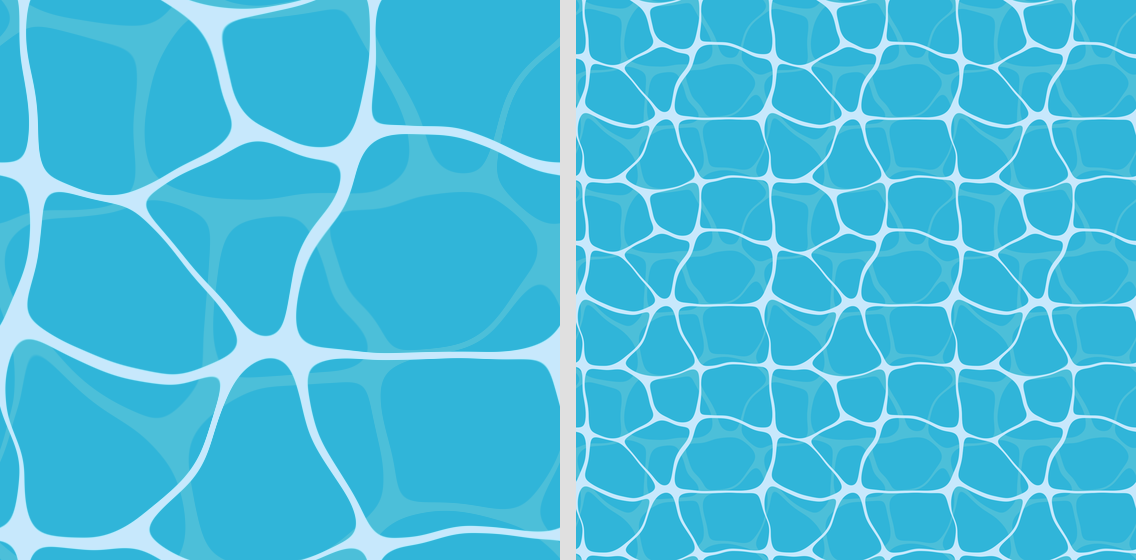
Left: one tile. Right: repeated 3 by 3.
This texture is drawn by a three.js fragment shader. Its source:

```glsl
// Seamless stylised pool water: a bright web of caustic lines over a faint, deeper one.
// Each web is the border of a wrapped, warped Voronoi pattern. A soft minimum of the
// border distances rounds the cells, so the lines swell where they meet.

varying vec2 vUv;

const vec3 WATER = vec3(0.19, 0.71, 0.85);
const vec3 DEEP_LINE = vec3(0.30, 0.75, 0.85);
const vec3 BRIGHT_LINE = vec3(0.78, 0.91, 0.99);
const vec3 BRIGHT_RIM = vec3(0.72, 0.935, 1.0);

const float CELLS = 3.0;            // Voronoi cells across the tile
const float JITTER = 0.78;          // irregularity of the cell centres
const float WARP_CELLS = 4.0;       // noise cells of the broad bends
const float WARP_AMOUNT = 0.11;
const float RIPPLE_CELLS = 7.0;     // noise cells of the smaller bends
const float RIPPLE_AMOUNT = 0.026;
const float WIDTH_CELLS = 5.0;      // noise cells of the line width

const vec2 BRIGHT_WIDTH = vec2(0.0025, 0.0105);  // least and greatest half width
const vec2 DEEP_WIDTH = vec2(0.0035, 0.0135);
const float BRIGHT_ROUNDING = 0.018;
const float DEEP_ROUNDING = 0.021;
const float BRIGHT_SEED = 17.0;
const float DEEP_SEED = 53.0;
const float EDGE = 0.0013;          // half width of the smoothed edge
const float RIM = 0.0025;           // width of the tinted rim

// Two random values per cell, repeating after the given period.
vec2 wrappedHash(vec2 cell, float period, float seed) {
  vec2 id = floor(mod(cell + 0.5, period)) + seed;
  vec3 h = fract(id.xyx * vec3(0.1031, 0.1030, 0.0973));
  h += dot(h, h.yzx + 33.33);
  return fract((h.xx + h.yz) * h.zy);
}

// Smooth two-channel value noise that wraps at the tile border.
vec2 wrappedNoise(vec2 uv, float period, float seed) {
  vec2 p = uv * period;
  vec2 cell = floor(p);
  vec2 f = p - cell;
  f = f * f * f * (f * (f * 6.0 - 15.0) + 10.0);
  vec2 low = mix(wrappedHash(cell, period, seed),
                 wrappedHash(cell + vec2(1.0, 0.0), period, seed), f.x);
  vec2 high = mix(wrappedHash(cell + vec2(0.0, 1.0), period, seed),
                  wrappedHash(cell + vec2(1.0, 1.0), period, seed), f.x);
  return mix(low, high, f.y);
}

// Vector from p to the centre of a cell, in canvas units.
vec2 toCentre(vec2 p, vec2 cell, float seed) {
  vec2 offset = 0.5 + JITTER * (wrappedHash(cell, CELLS, seed) - 0.5);
  return (cell + offset) / CELLS - p;
}

// Rounded distance to the nearest Voronoi border.
float borderDistance(vec2 p, float rounding, float seed) {
  vec2 home = floor(p * CELLS);
  vec2 nearest = vec2(10.0);
  for (int y = -2; y <= 2; y++) {
    for (int x = -2; x <= 2; x++) {
      vec2 r = toCentre(p, home + vec2(float(x), float(y)), seed);
      if (dot(r, r) < dot(nearest, nearest)) nearest = r;
    }
  }
  float sum = 0.0;
  for (int y = -2; y <= 2; y++) {
    for (int x = -2; x <= 2; x++) {
      vec2 r = toCentre(p, home + vec2(float(x), float(y)), seed);
      vec2 across = r - nearest;
      if (dot(across, across) > 0.00001) {
        float d = dot(0.5 * (r + nearest), normalize(across));
        sum += exp(-d / rounding);
      }
    }
  }
  return -rounding * log(max(sum, 1e-20));
}

// Depth inside the lines of one web: positive on a line, negative in open water.
float lineDepth(vec2 uv, vec2 width, float rounding, float seed) {
  vec2 bend = WARP_AMOUNT * (wrappedNoise(uv, WARP_CELLS, seed + 7.0) - 0.5);
  bend += RIPPLE_AMOUNT * (wrappedNoise(uv, RIPPLE_CELLS, seed + 29.0) - 0.5);
  float swell = wrappedNoise(uv, WIDTH_CELLS, seed + 41.0).x;
  return mix(width.x, width.y, swell) - borderDistance(uv + bend, rounding, seed);
}

void main() {
  float deep = lineDepth(vUv, DEEP_WIDTH, DEEP_ROUNDING, DEEP_SEED);
  float bright = lineDepth(vUv, BRIGHT_WIDTH, BRIGHT_ROUNDING, BRIGHT_SEED);

  // Water, then the faint web, then the bright web with its slight rim.
  vec3 colour = mix(WATER, DEEP_LINE, smoothstep(-EDGE, EDGE, deep));
  vec3 lineColour = mix(BRIGHT_RIM, BRIGHT_LINE, smoothstep(0.0, RIM, bright));
  colour = mix(colour, lineColour, smoothstep(-EDGE, EDGE, bright));

  gl_FragColor = vec4(colour, 1.0);
}
```
